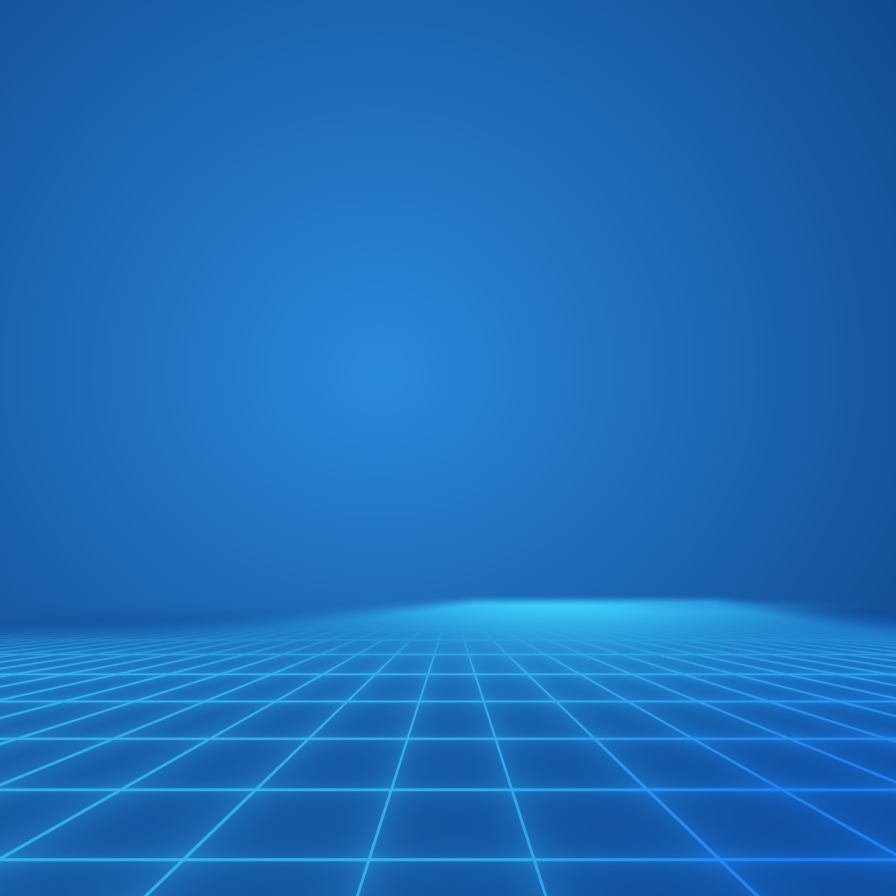
A Shadertoy shader for this background:

```glsl
const vec2 WALL_CENTER = vec2(0.423, 0.583);
const vec3 WALL_BRIGHT = vec3(0.165, 0.535, 0.860);
const vec3 WALL_DARK = vec3(0.060, 0.280, 0.550);
const float WALL_RADIUS = 0.74;

const float HORIZON = 0.3295;
const float VANISH_X = 0.504;
const float LANE_WIDTH = 0.70;     // lane spacing per unit of screen depth
const float FIRST_ROW = 0.289;     // nearest row, measured below the horizon
const float ROW_RATIO = 0.73;      // each row shrinks toward the horizon
const float LINE_HALF_WIDTH = 0.0011;

const vec3 FLOOR_LEFT = vec3(0.075, 0.335, 0.625);
const vec3 FLOOR_RIGHT = vec3(0.055, 0.300, 0.620);
const vec3 LINE_CYAN = vec3(0.210, 0.730, 0.960);
const vec3 LINE_BLUE = vec3(0.120, 0.520, 0.990);
const vec3 HAZE_BLUE = vec3(0.140, 0.560, 0.880);
const vec3 HAZE_CYAN = vec3(0.240, 0.830, 0.990);

float bell(float x, float width) {
    return exp(-x * x / (width * width));
}

vec3 wallColor(vec2 uv) {
    vec2 offset = uv - WALL_CENTER;
    offset.y *= offset.y < 0.0 ? 1.2 : 1.0;
    return mix(WALL_BRIGHT, WALL_DARK, min(length(offset) / WALL_RADIUS, 1.1));
}

// Screen distances to the nearest lane line (x) and row line (y)
vec2 gridDistance(float x, float depth) {
    float slope = (x - VANISH_X) / depth;
    float lane = slope / LANE_WIDTH;
    lane += 0.12 * lane * exp(-lane * lane);
    float row = log(depth / FIRST_ROW) / log(ROW_RATIO);
    float laneDist = abs(fract(lane) - 0.5) * LANE_WIDTH * depth
                   / sqrt(1.0 + slope * slope);
    float rowDist = abs(fract(row + 0.5) - 0.5) * depth * -log(ROW_RATIO);
    return vec2(laneDist, rowDist);
}

float lineMask(float dist, float halfWidth, float pixel) {
    float mask = 1.0 - smoothstep(halfWidth - 0.5 * pixel, halfWidth + pixel, dist);
    return mask * min(1.0, halfWidth / (0.4 * pixel));
}

// Mist whose upper rim sinks away from the horizon toward both sides
float hazeAmount(float x, float depth) {
    float drop = 0.10 * max(0.53 - x, 0.0) + 0.15 * max(x - 0.80, 0.0);
    float softness = 0.007 + 0.32 * drop;
    float rise = smoothstep(-softness, softness, depth - drop);
    float strength = mix(0.72, 1.0, bell(x - 0.63, 0.26));
    return rise * strength * exp(-pow(max(depth, 0.0) / 0.085, 1.35));
}

void mainImage(out vec4 fragColor, in vec2 fragCoord) {
    vec2 uv = fragCoord / iResolution.xy;
    float pixel = 1.0 / iResolution.y;
    float depth = HORIZON - uv.y;
    float safeDepth = max(depth, 0.002);

    // Wall and floor base
    vec3 color = wallColor(uv);
    vec3 floorColor = mix(FLOOR_LEFT, FLOOR_RIGHT, smoothstep(0.4, 1.0, uv.x));
    color = mix(color, floorColor, smoothstep(0.0, 0.035, depth));

    // Haze with a bright cyan core
    float core = bell(uv.x - 0.63, 0.24) * exp(-safeDepth / 0.10);
    vec3 hazeColor = mix(HAZE_BLUE, HAZE_CYAN, core);
    color = mix(color, hazeColor, hazeAmount(uv.x, depth));

    // Thin streak trailing off to the right
    float streak = bell(depth - 0.006, 0.005) * smoothstep(0.65, 0.80, uv.x)
                 * (1.0 - smoothstep(0.78, 1.0, uv.x));
    color = mix(color, HAZE_BLUE, 0.45 * streak);

    // Grid lines and their glow
    vec2 dist = gridDistance(uv.x, safeDepth);
    float halfWidth = LINE_HALF_WIDTH * mix(0.6, 1.3, smoothstep(0.03, 0.28, depth));
    float lines = max(lineMask(dist.x, halfWidth, pixel), lineMask(dist.y, halfWidth, pixel));
    float fade = smoothstep(0.022, 0.085, depth);
    float blueShift = smoothstep(0.45, 0.95, uv.x) * smoothstep(0.0, 0.22, depth);
    vec3 lineColor = mix(LINE_CYAN, LINE_BLUE, blueShift);
    float laneGlow = exp(-dist.x / (0.004 + 0.07 * safeDepth));
    float rowGlow = exp(-dist.y / (0.003 + 0.022 * safeDepth)) * mix(0.7, 1.2, blueShift);
    float glow = 0.26 * laneGlow + 0.30 * rowGlow;
    color = mix(color, lineColor, min(glow, 0.6) * fade);
    color = mix(color, lineColor, 0.85 * lines * fade);

    fragColor = vec4(color, 1.0);
}
```
